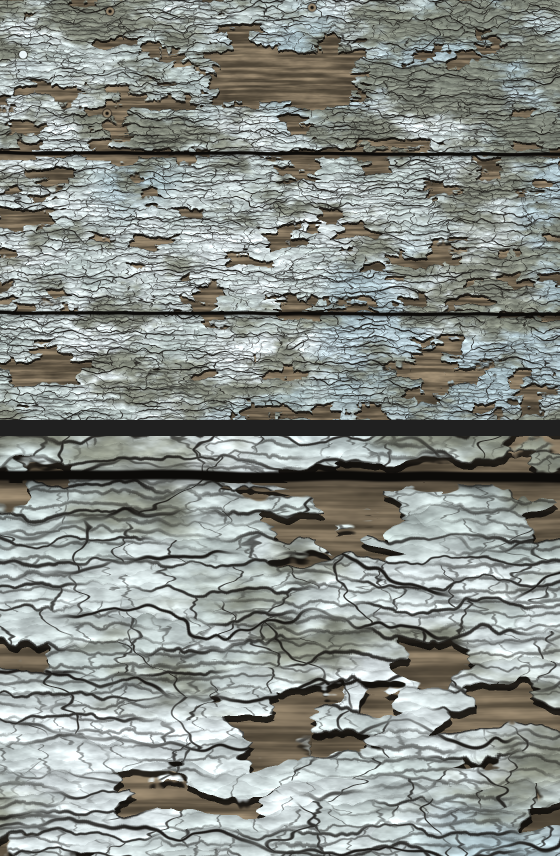
Top, the full canvas; bottom, a detail of the centre.
Write a WebGL 2 fragment shader that draws this texture.

```glsl
#version 300 es
precision highp float;
// Weathered boards with cracked, peeling pale paint over bare brown wood.
// Flakes are warped brick cells at three scales; noise decides which have fallen,
// and a second coverage sample casts the shadow of each flake on the wood.
uniform vec2 u_resolution;
out vec4 outColor;

// Layout, in units of the canvas height
const float SEAM_Y = 0.2535;
const float BOARD_PITCH = 0.381;
const float SEAM_HALF_WIDTH = 0.0036;
const vec2 CHIP_SIZE = vec2(0.034, 0.0105);
const vec2 FLAKE_SIZE = vec2(0.054, 0.0195);
const vec2 PLATE_SIZE = vec2(0.115, 0.043);
const float CRACK_WIDTH = 0.0015;
const float PEEL_LEVEL = 0.68;
const vec2 SHADOW_STEP = vec2(-0.001, 0.005);
const vec2 SCAR_CENTRE = vec2(0.68, 0.815);
const vec2 SCAR_HALF = vec2(0.175, 0.062);
const float NAIL_RADIUS = 0.010;
const vec2 NAILS[4] = vec2[4](vec2(0.055, 0.87), vec2(0.262, 0.973),
                              vec2(0.743, 0.982), vec2(0.255, 0.73));

// Colours
const vec3 PAINT_LIGHT = vec3(0.93, 0.97, 0.98);
const vec3 PAINT_MID = vec3(0.74, 0.795, 0.785);
const vec3 PAINT_BLUE = vec3(0.60, 0.72, 0.78);
const vec3 GRIME = vec3(0.49, 0.505, 0.445);
const vec3 WOOD_LIGHT = vec3(0.56, 0.50, 0.41);
const vec3 WOOD_DARK = vec3(0.31, 0.275, 0.22);
const vec3 GAP = vec3(0.08, 0.07, 0.06);

float hash(vec2 p) {
  vec3 q = fract(p.xyx * vec3(0.1031, 0.1030, 0.0973));
  q += dot(q, q.yzx + 33.33);
  return fract((q.x + q.y) * q.z);
}

float noise(vec2 p) {
  vec2 i = floor(p), f = fract(p);
  f = f * f * (3.0 - 2.0 * f);
  return mix(mix(hash(i), hash(i + vec2(1, 0)), f.x),
             mix(hash(i + vec2(0, 1)), hash(i + vec2(1, 1)), f.x), f.y);
}

float fbm(vec2 p) {
  float sum = 0.0, amp = 0.533;
  for (int i = 0; i < 4; i++) {
    sum += amp * noise(p);
    p = p * 2.03 + 17.3;
    amp *= 0.5;
  }
  return sum;
}

struct Flake { vec2 local; vec2 centre; float id; float crack; };

// Brick cell with ragged, wandering borders and partly closed cracks
Flake flakeAt(vec2 p, vec2 size, float seed) {
  vec2 q = p / size + seed;
  q.y += 1.2 * (fbm(p * vec2(5, 9) + seed) - 0.5);
  q.y += 1.5 * (fbm(p * vec2(1.5, 0.4) / size + seed) - 0.5);
  float row = floor(q.y);
  // True distance to the row border, so that stretched cells keep thin cracks
  float slope = max(length(vec2(dFdx(q.y), dFdy(q.y))) * u_resolution.y, 0.35 / size.y);
  q.x += 7.0 * hash(vec2(row, seed)) + 1.2 * (fbm(p * vec2(0.8, 1.0) / size + row) - 0.5);
  vec2 cell = floor(q), f = fract(q);
  vec2 d = min(f, 1.0 - f) * vec2(size.x, 1.0 / slope);
  float width = CRACK_WIDTH * (0.35 + 1.1 * noise(p * vec2(25, 50) + seed));
  vec2 line = 1.0 - smoothstep(vec2(0.3 * width), vec2(width + 0.0006), d);
  line *= smoothstep(0.2, 0.65, vec2(noise(p * 31.0 + seed), noise(p * vec2(17, 29) - seed)));
  return Flake(f, p - (f - 0.5) * size, hash(cell + seed), max(line.x * 0.9, line.y));
}

// 1 where paint remains, 0 on bare wood
float coverage(vec2 p, Flake flake) {
  vec2 c = flake.centre;
  float level = fbm(c * vec2(9.0, 19.0) + 4.7) + 0.22 * (flake.id - 0.5);
  vec2 scar = abs(c - SCAR_CENTRE) - SCAR_HALF;
  level += 0.6 * (1.0 - smoothstep(-0.015, 0.015, max(scar.x, scar.y)));
  float board = fract((p.y - SEAM_Y) / BOARD_PITCH);
  float edge = smoothstep(0.94, 0.99, board) + 0.6 * (1.0 - smoothstep(0.01, 0.05, board));
  level += 0.3 * edge * noise(vec2(c.x * 4.0, floor(p.y * 3.0)));
  level += 0.03 * (1.0 - smoothstep(0.15, 0.3, p.y));
  return 1.0 - smoothstep(PEEL_LEVEL - 0.008, PEEL_LEVEL + 0.008, level);
}

vec3 woodColor(vec2 p) {
  float grain = fbm(vec2(p.x * 7.0, p.y * 170.0 + 2.0 * fbm(p * 4.0)));
  return mix(WOOD_DARK, WOOD_LIGHT, smoothstep(0.25, 0.75, grain)) * (0.75 + 0.5 * fbm(p * vec2(30, 90)));
}

vec3 paintColor(vec2 p, Flake flake, Flake plate, Flake chip) {
  float upper = smoothstep(0.62, 0.66, p.y);
  float tone = 0.5 + 1.6 * (fbm(p * vec2(5, 12) + 8.0) - 0.5) + 0.5 * (flake.id - 0.5);
  vec3 color = mix(PAINT_MID, PAINT_LIGHT, clamp(tone - 0.15 * upper, 0.0, 1.0));
  float blue = smoothstep(0.4, 0.7, fbm(p * 3.5 + 21.0) + 0.28 * (p.x - 0.75));
  color = mix(color, PAINT_BLUE, 0.5 * blue);
  float dirt = fbm(p * vec2(9, 16) + 40.0) + 0.12 * upper + 0.1 * smoothstep(0.9, 1.35, p.x);
  dirt += 0.25 * (fbm(p * vec2(45, 110)) - 0.5);
  color = mix(color, GRIME, 0.85 * smoothstep(0.49, 0.75, dirt));
  // Curled lower lips catch light, upper edges fall into shade
  color *= 1.13 - 0.2 * flake.local.y - 0.1 * chip.local.y - 0.1 * smoothstep(0.6, 1.0, plate.local.y);
  return color * (0.76 + 0.5 * fbm(p * vec2(75, 190)));
}

vec3 surface(vec2 p) {
  Flake flake = flakeAt(p, FLAKE_SIZE, 3.0), plate = flakeAt(p, PLATE_SIZE, 11.0);
  Flake chip = flakeAt(p, CHIP_SIZE, 23.0);
  vec2 above = p + SHADOW_STEP;
  float cover = coverage(p, flake);
  float shadow = coverage(above, flakeAt(above, FLAKE_SIZE, 3.0));
  vec3 color = mix(woodColor(p) * (1.0 - 0.75 * shadow), paintColor(p, flake, plate, chip), cover);
  float crack = max(max(0.85 * flake.crack, 0.95 * plate.crack), 0.5 * chip.crack);
  color = mix(color, GAP, cover * crack);

  // Nails: the first is a painted head, the others are rusty holes
  for (int i = 0; i < 4; i++) {
    float r = length(p - NAILS[i]) / NAIL_RADIUS;
    vec3 head = i == 0 ? PAINT_LIGHT : mix(GAP, WOOD_LIGHT, smoothstep(0.2, 0.6, r));
    color = mix(color, GAP, 0.6 * (1.0 - smoothstep(1.0, 1.35, r)));
    color = mix(color, head, 1.0 - smoothstep(0.85, 1.05, r));
  }

  // Dark gaps between boards, with a soft shadow on the board below
  float offset = p.y - SEAM_Y + 0.003 * (p.x - 0.6) + 0.003 * (noise(p.xx * 14.0) - 0.5);
  float seam = (fract(offset / BOARD_PITCH + 0.5) - 0.5) * BOARD_PITCH;
  color *= 1.0 - 0.4 * smoothstep(-0.016, -0.002, seam) * step(seam, 0.0);
  return mix(GAP * 0.6, color, smoothstep(SEAM_HALF_WIDTH - 0.001, SEAM_HALF_WIDTH + 0.0015, abs(seam)));
}

void main() {
  vec3 sum = vec3(0.0);
  for (int i = 0; i < 4; i++) {
    vec2 jitter = vec2(i % 2, i / 2) * 0.5 - 0.25;
    sum += surface((gl_FragCoord.xy + jitter) / u_resolution.y);
  }
  outColor = vec4(sum * 0.25, 1.0);
}
```
